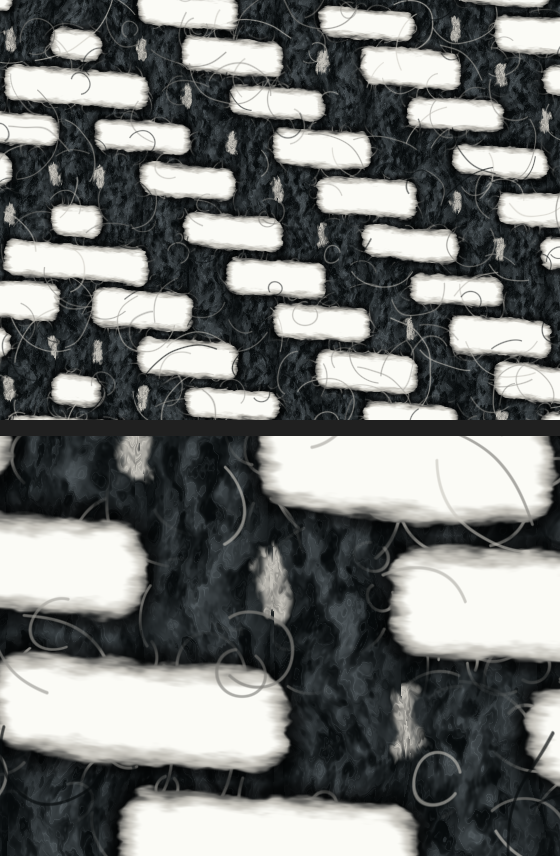
Top, the full canvas; bottom, a detail of the centre.
Give the GLSL for this texture, as a Shadertoy shader.

```glsl
// Coarse twill cloth: pale weft floats step diagonally over dark, twisted warp
// yarns and mirror about one column. Floats are rounded boxes found by modular
// arithmetic; noise frays the yarns and hashed arcs scatter loose hairs on top.

const vec2  PITCH      = vec2(0.1063, 0.1033);  // warp column, weft row spacing
const vec2  MIRROR     = vec2(0.182, 0.1076);   // turning column; row 1, from top
const float ROW_SLOPE  = 0.072;                 // rows sink toward the right
const vec2  FLOAT_HALF = vec2(0.116, 0.041);
const float FLOAT_ROUND = 0.028;
const float HAIR_WIDTH = 0.0012;

const vec3 WHITE = vec3(0.985, 0.985, 0.965);
const vec3 CREAM = vec3(0.77, 0.76, 0.73);
const vec3 GREY  = vec3(0.35, 0.35, 0.34);
const vec3 SLATE = vec3(0.30, 0.33, 0.345);
const vec3 INK   = vec3(0.025, 0.04, 0.045);

float hash(vec2 p) {
    vec3 q = fract(p.xyx * 0.1031);
    q += dot(q, q.yzx + 33.33);
    return fract((q.x + q.y) * q.z);
}

float noise(vec2 p) {
    vec2 i = floor(p), f = fract(p);
    f = f * f * (3.0 - 2.0 * f);
    return mix(mix(hash(i), hash(i + vec2(1, 0)), f.x),
               mix(hash(i + vec2(0, 1)), hash(i + vec2(1, 1)), f.x), f.y);
}

float fbm(vec2 p) {
    return 0.55 * noise(p) + 0.3 * noise(p * 2.1 + 7.3) + 0.15 * noise(p * 4.3 + 3.1);
}

float roundBox(vec2 p, vec2 halfSize, float radius) {
    vec2 q = abs(p) - halfSize + radius;
    return length(max(q, 0.0)) + min(max(q.x, q.y), 0.0) - radius;
}

// Canvas position to (column, row); integers are yarn centres
vec2 weaveCoord(vec2 p) {
    float x = p.x - MIRROR.x;
    return vec2(x, 1.0 - p.y - MIRROR.y - ROW_SLOPE * x) / PITCH + vec2(0, 1);
}

// x: columns from the centre of the nearest float in a row, y: its identity
vec2 twill(float column, float row) {
    float start = mod(row - 2.0, 4.0) + 0.5;
    float rel = abs(column) - start;
    float k = floor((rel + 2.0) / 4.0);
    float side = start + 4.0 * k < 1.0 ? 0.0 : sign(column);
    return vec2(rel - 4.0 * k, 3.0 * k + side);
}

// Signed distance to the weft floats of this row and its neighbours
float weftDistance(vec2 w) {
    float d = 1.0;
    for (int j = -1; j <= 1; j++) {
        float row = round(w.y) + float(j);
        vec2 t = twill(w.x, row);
        vec2 id = vec2(row * 7.0 + 40.0, t.y * 5.0 + 60.0);
        vec2 q = vec2(t.x, w.y - row) * PITCH;
        q.y += (hash(id) - 0.5) * 0.009;
        vec2 size = FLOAT_HALF * mix(vec2(0.97, 0.87), vec2(1.04, 1.13), hash(id + 3.7));
        d = min(d, roundBox(q, size, FLOAT_ROUND));
    }
    return d;
}

// Dark yarns, with pale weft glimpsed between some neighbouring pairs
vec3 warpColor(vec2 p, vec2 w) {
    float sway = (noise(w * 1.7) - 0.5) * 0.25;
    float across = fract(w.x + sway + 0.5) - 0.5;
    float twist = fbm(vec2(across * 9.0 + w.y * 3.0, w.y * 5.0 - across * 4.0) + round(w.x) * 13.0);
    float strand = 1.0 - abs(2.0 * fbm(p * vec2(75, 45) + 4.0 * twist) - 1.0);
    float tone = smoothstep(0.25, 0.8, twist) * 0.75 + 0.3 * pow(strand, 6.0);
    vec3 color = mix(INK, SLATE, tone * (1.0 - 2.6 * across * across));
    float row = round(w.y);
    vec2 q = vec2(2.0 - abs(twill(w.x, row).x), w.y - row) * PITCH;
    float peek = step(0.5, hash(vec2(row + 30.0, round(w.x - 0.5) + 20.0)));
    float patchDist = roundBox(q, vec2(0.011, 0.027), 0.01) + (twist - 0.5) * 0.02;
    return mix(color, mix(GREY, CREAM, strand), peek * smoothstep(0.004, -0.005, patchDist));
}

// Lay one grid of random curved hairs over a colour
vec3 addHairs(vec3 color, vec2 p, float scale, float chance, float opacity) {
    float px = 1.0 / iResolution.y;
    vec2 g = (p + 0.012 * vec2(noise(p * 17.0), noise(p * 17.0 + 9.0))) * scale;
    for (int k = 0; k < 9; k++) {
        vec2 cell = floor(g) + vec2(k % 3 - 1, k / 3 - 1);
        vec2 id = cell + scale * 11.0;
        if (hash(id + 0.5) > chance) continue;
        float turn = 6.2832 * hash(id + 1.3), radius = mix(0.22, 1.4, hash(id + 2.9));
        float spread = min(mix(0.45, 0.95, hash(id + 4.1)) / radius, 2.7);
        vec2 q = g - cell - vec2(hash(id + 5.7), hash(id + 6.3));
        q = mat2(cos(turn), sin(turn), -sin(turn), cos(turn)) * q;
        q = vec2(abs(q.x), q.y + radius);
        vec2 tip = vec2(sin(spread), cos(spread));
        float d = tip.y * q.x > tip.x * q.y ? length(q - tip * radius) : abs(length(q) - radius);
        float cover = 1.0 - smoothstep(HAIR_WIDTH - px, HAIR_WIDTH + px, d / scale);
        float shade = hash(id + 8.9);
        vec3 tint = shade < 0.22 ? INK : mix(GREY, CREAM, shade * 1.1);
        color = mix(color, tint, cover * opacity);
    }
    return color;
}

void mainImage(out vec4 fragColor, in vec2 fragCoord) {
    vec2 p = fragCoord / iResolution.y;
    vec2 w = weaveCoord(p + 0.008 * (vec2(noise(p * 9.0), noise(p * 9.0 + 5.0)) - 0.5));
    float d = weftDistance(w) + (fbm(p * vec2(45, 95)) - 0.5) * 0.011;

    // Warp sinks into shadow beside each float
    vec3 color = warpColor(p, w) * mix(0.4, 1.0, smoothstep(0.0, 0.018, d));
    float fuzz = exp(-abs(d) * 90.0);
    color = addHairs(color, p, 25.0, 0.85, 0.75 * fuzz);
    color = addHairs(color, p, 17.0, 0.75, 0.65 * fuzz);

    // Weft: grey frayed rim rising to a bright core
    float depth = -d + (fbm(w * vec2(4, 17)) - 0.5) * 0.011;
    vec3 weft = mix(GREY, CREAM, smoothstep(-0.002, 0.008, depth));
    weft = mix(weft, WHITE, smoothstep(0.006, 0.017, depth));
    color = mix(color, weft, smoothstep(0.002, -0.002, d));

    // Loose hairs above the cloth
    color = addHairs(color, p, 14.0, 0.4, 0.6);
    color = addHairs(color, p, 9.0, 0.4, 0.7);
    color = addHairs(color, p, 6.0, 0.35, 0.8);
    fragColor = vec4(color, 1.0);
}
```
